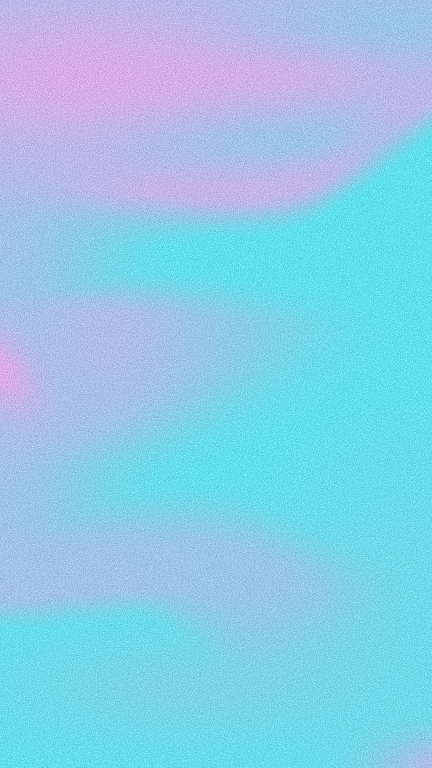
Write a WebGL 1 fragment shader that draws this background.

```glsl
precision highp float;
// Grainy pastel gradient: pink and lilac haze flowing over bright cyan.
uniform vec2 u_resolution;

const vec3 CYAN = vec3(0.345, 0.885, 0.925);
const vec3 PINK = vec3(0.875, 0.66, 0.905);

vec2 hashGradient(vec2 cell) {
  vec3 q = fract(cell.xyx * vec3(0.1031, 0.1030, 0.0973));
  q += dot(q, q.yzx + 33.33);
  float angle = 6.2832 * fract((q.x + q.y) * q.z);
  return vec2(cos(angle), sin(angle));
}

float gradientNoise(vec2 p) {
  vec2 i = floor(p);
  vec2 f = p - i;
  vec2 w = f * f * (3.0 - 2.0 * f);
  vec2 e = vec2(1.0, 0.0);
  float low = mix(dot(hashGradient(i), f),
                  dot(hashGradient(i + e.xy), f - e.xy), w.x);
  float high = mix(dot(hashGradient(i + e.yx), f - e.yx),
                   dot(hashGradient(i + e.xx), f - e.xx), w.x);
  return mix(low, high, w.y);
}

// Soft elliptical glow, 1 at its centre
float glow(vec2 p, vec2 center, vec2 radius) {
  vec2 d = (p - center) / radius;
  return exp(-dot(d, d));
}

// Soft step: 1 above the edge, 0 below it (depth grows downwards)
float above(float depth, float edge, float softness) {
  return 1.0 - smoothstep(edge - softness, edge + softness, depth);
}

// Smooth union of two haze amounts
float blendMax(float a, float b, float k) {
  float h = max(k - abs(a - b), 0.0) / k;
  return max(a, b) + h * h * k * 0.25;
}

// Lower rim of the upper haze: flat, then bending up to the right
float rimDepth(float x) {
  float d = x - 0.71;
  return 0.292 - 0.225 * (d + sqrt(d * d + 0.008));
}

// Warmth inside the upper haze
float upperHaze(vec2 p, float rim) {
  float warmth = 0.66;
  warmth += 0.29 * glow(p, vec2(0.20, 0.10), vec2(0.44, 0.085));
  warmth += 0.13 * glow(p, vec2(0.68, 0.095), vec2(0.24, 0.035));
  warmth -= 0.20 * glow(p, vec2(0.66, 0.182), vec2(0.32, 0.036));
  warmth -= 0.18 * glow(p, vec2(0.90, 0.03), vec2(0.32, 0.05));
  warmth -= 0.16 * glow(p, vec2(0.14, 0.305), vec2(0.18, 0.04));
  float ridge = (p.y - rim + 0.040) / 0.030;
  float along = smoothstep(0.05, 0.35, p.x) * (1.0 - 0.5 * smoothstep(0.75, 1.0, p.x));
  return warmth + 0.13 * exp(-ridge * ridge) * along;
}

// Lilac tongue pointing right from the left side
float middleTongue(vec2 p) {
  float top = 0.367 + 0.06 * p.x * p.x;
  float bottom = 0.668 - 0.255 * p.x;
  float body = above(p.y, bottom, 0.08) * (1.0 - above(p.y, top, 0.040));
  float fade = 0.56 * (1.0 - smoothstep(0.22, 1.08, p.x));
  return body * fade + 0.10 * body * glow(p, vec2(0.26, 0.44), vec2(0.16, 0.07));
}

// Rounded periwinkle lobe in the lower half
float lowerLobe(vec2 p) {
  float spread = smoothstep(0.30, 0.62, p.x);
  float top = 0.662 + 0.07 * smoothstep(0.45, 0.9, p.x);
  float bottom = 0.803 - 0.045 * p.x + 0.06 * spread;
  float body = above(p.y, bottom, mix(0.026, 0.085, spread));
  body *= 1.0 - above(p.y, top, 0.058);
  float fade = mix(0.53, 0.45, smoothstep(0.2, 0.7, p.x));
  return body * fade * (1.0 - smoothstep(0.60, 1.04, p.x));
}

float lowerHaze(vec2 p) {
  float leftSide = 0.52 * (1.0 - smoothstep(0.0, 0.46, p.x));
  leftSide *= above(p.y, 0.80, 0.026);
  float warmth = blendMax(middleTongue(p), lowerLobe(p), 0.12);
  warmth = blendMax(warmth, leftSide, 0.12);
  // Pink spot, leaning right as it goes down
  vec2 leaning = vec2(p.x - 0.8 * (p.y - 0.485), p.y);
  warmth += 0.40 * glow(leaning, vec2(0.0, 0.482), vec2(0.08, 0.056));
  warmth += 0.22 * glow(p, vec2(0.44, 0.895), vec2(0.44, 0.075));
  warmth += 0.60 * glow(p, vec2(1.04, 1.00), vec2(0.18, 0.045));
  return warmth + 0.11 * glow(p, vec2(0.95, 0.75), vec2(0.30, 0.17));
}

// Fine grain from two turned layers, so no grid shows
float filmGrain(vec2 p) {
  vec2 turned = vec2(0.8 * p.x - 0.6 * p.y, 0.6 * p.x + 0.8 * p.y);
  return gradientNoise(turned * 397.0 + 500.0) + gradientNoise(turned.yx * 473.0 + 631.7);
}

void main() {
  vec2 uv = gl_FragCoord.xy / u_resolution;
  vec2 p = vec2(uv.x, 1.0 - uv.y);

  // The rim is crisp on the right and dissolves to the left
  float rim = rimDepth(p.x);
  float softness = mix(0.06, 0.027, smoothstep(0.05, 0.6, p.x));
  float warmth = mix(lowerHaze(p), upperHaze(p, rim),
                     above(p.y, rim, softness));

  vec3 color = mix(CYAN, PINK, clamp(warmth, 0.0, 1.05));
  color += 0.1 * filmGrain(gl_FragCoord.xy / u_resolution.x);
  gl_FragColor = vec4(clamp(color, 0.0, 1.0), 1.0);
}
```
